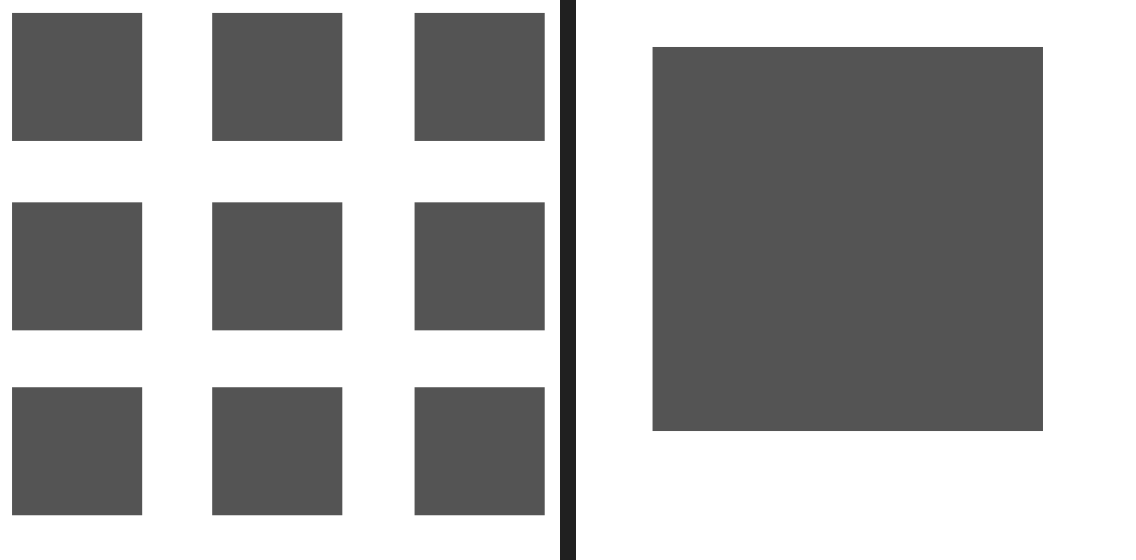
Left, the full canvas; right, a detail of the centre.
Give the GLSL for this pattern, as a WebGL 2 fragment shader.

```glsl
#version 300 es
precision highp float;

#define MIDDLE_CENTER vec2(0.4951, 0.5244)
#define PITCH vec2(0.3594, 0.3342)
#define SPACING_DRIFT vec2(0.0020, 0.0040)
#define HALF_SIZE vec2(0.1162, 0.1143)
#define REACH 1.0
#define PAPER_COLOR vec3(1.0)
#define BLOCK_COLOR vec3(0.33)

uniform vec2 u_resolution;
out vec4 fragColor;

// Center of a block; the drift makes the gaps slightly uneven
vec2 blockCenter(vec2 index) {
    return MIDDLE_CENTER + PITCH * index + SPACING_DRIFT * index * index;
}

// Share of the pixel covered by the block, one axis at a time
float blockCoverage(vec2 offset, vec2 pixel) {
    vec2 inside = clamp((HALF_SIZE - abs(offset)) / pixel + 0.5, 0.0, 1.0);
    return inside.x * inside.y;
}

void main() {
    vec2 uv = gl_FragCoord.xy / u_resolution;

    // Nearest block of the three by three grid
    vec2 index = clamp(floor((uv - MIDDLE_CENTER) / PITCH + 0.5), -REACH, REACH);
    float coverage = blockCoverage(uv - blockCenter(index), 1.0 / u_resolution);

    fragColor = vec4(mix(PAPER_COLOR, BLOCK_COLOR, coverage), 1.0);
}
```
